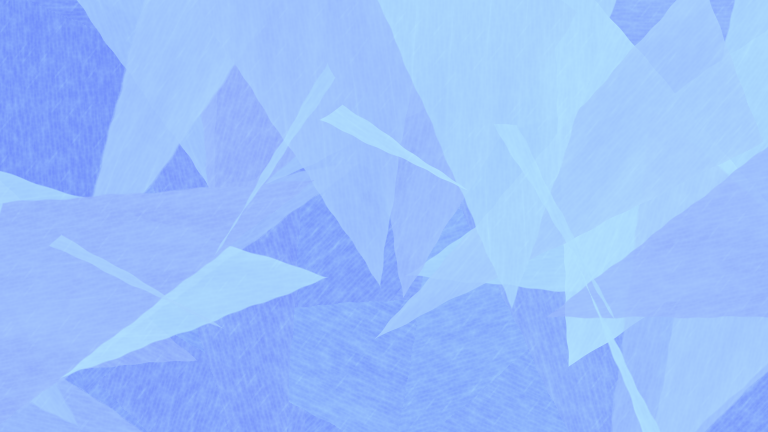
A WebGL 1 fragment shader for this background:

```glsl
precision highp float;
// Translucent pale-blue shards painted over a darker, scratchy blue ground.
// Tapered triangles are layered in a loop, mostly along an arch with tips turned
// inward; layered sines give brush streaks and cellular noise gives the grain.

uniform vec2 u_resolution;

vec4 hash4(float n) {
  return fract(sin(n * vec4(12.99, 78.23, 37.72, 94.67) + vec4(1.0, 2.0, 3.0, 4.0)) * 4375.85);
}

vec2 hash2(vec2 p) {
  return fract(sin(vec2(dot(p, vec2(127.1, 311.7)), dot(p, vec2(269.5, 183.3)))) * 4375.85);
}

// Distance to the nearest jittered cell point.
float cellular(vec2 p) {
  vec2 cell = floor(p);
  float nearest = 2.0;
  for (int y = -1; y <= 1; y++) {
    for (int x = -1; x <= 1; x++) {
      vec2 id = cell + vec2(float(x), float(y));
      nearest = min(nearest, length(id + hash2(id) - p));
    }
  }
  return nearest;
}

vec2 rotate(vec2 p, float angle) {
  float c = cos(angle), s = sin(angle);
  return vec2(c * p.x + s * p.y, c * p.y - s * p.x);
}

// Skewed triangle with its tip on +x and a slanted base.
float shardDistance(vec2 q, float len, float halfWidth, float skew) {
  float taper = halfWidth * (0.5 - q.x / len);
  float slope = halfWidth / len;
  float side = (abs(q.y + skew * q.x) - taper) / sqrt(1.0 + slope * slope);
  float base = 0.9 * (0.5 * q.y - q.x - 0.5 * len);
  return max(side, base);
}

// Brush marks running along the shard, with soft clouds and thin ridges.
float brushStreaks(vec2 q, float seed) {
  float broad = sin(q.y * 34.0 + 2.5 * sin(q.x * 4.0 + seed) + seed);
  float fine = sin(q.y * 87.0 + 2.0 * sin(q.x * 9.0 - seed) + 4.0 * q.x);
  float fade = 0.5 + 0.5 * sin(q.x * 13.0 + 5.0 * q.y + seed);
  float cloud = sin(q.x * 7.0 + seed) * sin(q.y * 11.0 + 2.0 * q.x);
  float ridge = pow(1.0 - abs(sin(q.y * 37.0 + 1.5 * sin(q.x * 3.0 + seed))), 10.0);
  return (0.04 * broad + 0.03 * fine) * fade + 0.06 * cloud + 0.08 * ridge * (1.0 - fade);
}

void main() {
  vec2 p = gl_FragCoord.xy / u_resolution.y;
  float aspect = u_resolution.x / u_resolution.y;

  float tone = 0.2;
  float violet = 0.2;
  vec2 grainFrame = rotate(p, 0.8);

  // Ground facets first, then pale shards, then thin slivers.
  for (int i = 0; i < 39; i++) {
    float n = float(i);
    vec4 r = hash4(n);
    vec4 s = hash4(n + 50.0);
    float arch = 3.1416 * fract(n * 0.618);
    vec2 centre = vec2(0.5 * aspect, 0.02)
      + vec2(0.5 * aspect * cos(arch), 0.8 * sin(arch)) * (0.74 + 0.45 * r.x);
    float angle = arch + 3.1416 + (r.z - 0.5) * 2.6;
    float len = 0.62 + 0.5 * r.w;
    float halfWidth = 0.17 + 0.21 * s.x;
    float shardTone = 0.47 + 0.54 * s.y;
    float opacity = 0.7 + 0.25 * s.w;
    float softness = 0.0016 + 0.003 * r.y * r.y;

    if (i < 14) {
      centre = r.xy * vec2(aspect, 1.0);
      angle = 6.283 * r.z;
      shardTone = 0.01 + 0.42 * s.y;
    } else if (i >= 34) {
      centre = mix(vec2(0.5 * aspect, 0.4), centre, 0.75);
      len = 0.22 + 0.3 * r.w;
      halfWidth = 0.014 + 0.016 * s.x;
      shardTone = 0.8 + 0.2 * s.y;
    }

    vec2 q = rotate(p - centre, angle);
    float d = shardDistance(q, len, halfWidth, 0.5 * (s.z - 0.5));
    d += 0.0018 * sin(q.x * 31.0 + n) + 0.001 * sin(q.x * 97.0 + 40.0 * q.y);
    float mask = 1.0 - smoothstep(-softness, softness, d);
    float painted = shardTone + brushStreaks(q, n) + 0.05 * exp(min(d, 0.0) * 70.0);
    float shardViolet = i < 14 ? 0.5 * s.z : 1.6 * (1.0 - shardTone) + 0.2 * s.z;

    tone = mix(tone, painted, mask * opacity);
    violet = mix(violet, shardViolet, mask * opacity);
    if (mask > 0.5) grainFrame = q;
  }

  // Scratches follow the top shard; the dark ground is the roughest.
  float scratch = cellular(grainFrame * vec2(22.0, 125.0)) - 0.45;
  float blotch = cellular(p * vec2(24.0, 31.0) + 0.6 * sin(p.yx * 37.0)) - 0.45;
  float tooth = cellular(p * 115.0) - 0.45;
  float hairline = 1.0 - smoothstep(0.03, 0.16, cellular(rotate(p, 0.9) * vec2(5.0, 42.0)));
  float roughness = 1.0 - smoothstep(0.2, 0.7, tone);
  tone += scratch * mix(0.08, 0.3, roughness) + blotch * mix(0.03, 0.2, roughness);
  tone += tooth * mix(0.04, 0.18, roughness) + hairline * mix(0.05, 0.14, roughness);

  vec3 color = mix(vec3(0.48, 0.615, 0.985), vec3(0.68, 0.87, 0.995), clamp(tone, -0.15, 1.06));
  color += violet * vec3(0.02, -0.03, 0.0);
  gl_FragColor = vec4(clamp(color, 0.0, 1.0), 1.0);
}
```
